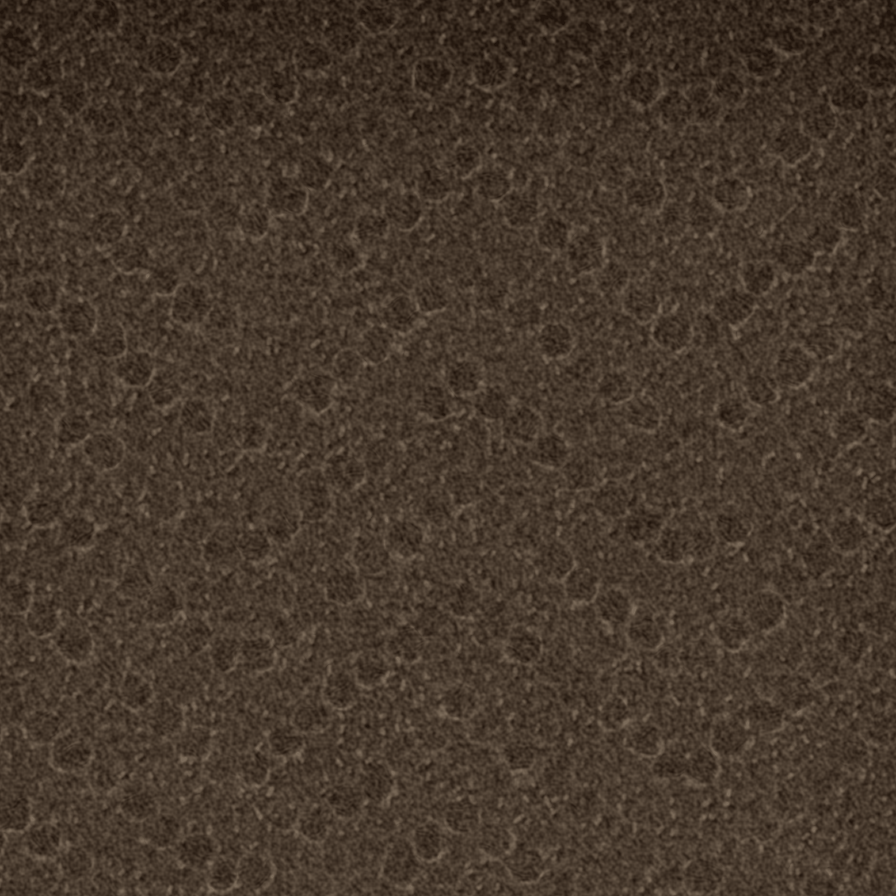
This texture is drawn by a WebGL 2 fragment shader. Its source:

```glsl
#version 300 es
precision highp float;
// Dark brown embossed fabric: zigzag chains of worn discs among pale flecks.

uniform vec2 u_resolution;
out vec4 fragColor;

vec2 hash2(vec2 p) {
    vec3 q = fract(p.xyx * vec3(0.1031, 0.1030, 0.0973));
    q += dot(q, q.yzx + 33.33);
    return fract((q.xx + q.yz) * q.zy);
}

vec2 direction(float angle) {
    return vec2(cos(angle), sin(angle));
}

float cornerSlope(vec2 corner, vec2 offset) {
    return dot(direction(6.2832 * hash2(corner + 200.0).x), offset);
}

float gradientNoise(vec2 p) {
    vec2 i = floor(p), f = p - i;
    vec2 w = f * f * f * (f * (f * 6.0 - 15.0) + 10.0);
    vec2 e = vec2(1.0, 0.0);
    float low = mix(cornerSlope(i, f), cornerSlope(i + e, f - e), w.x);
    float high = mix(cornerSlope(i + e.yx, f - e.yx), cornerSlope(i + 1.0, f - 1.0), w.x);
    return mix(low, high, w.y);
}

// Returns rim light, disc coverage and hatching of the zigzag chains.
vec3 discChains(vec2 p) {
    float columnStep = 0.5 / 15.0, rowStep = 0.122;
    float rim = 0.0, cover = 0.0, hatch = 0.0;
    float wear = smoothstep(-0.3, 0.3, gradientNoise(p * 60.0));
    vec2 wobble = 0.007 * vec2(gradientNoise(p * 58.0), gradientNoise(p * 58.0 + 70.0));
    for (int k = -1; k <= 1; k++) {
        float column = floor(p.x / columnStep) + float(k);
        float zigzag = 0.027 * abs(mod(column, 15.0) - 7.5) + 0.01;
        float row = floor((p.y - zigzag) / rowStep + 0.5);
        vec2 id = vec2(column, row) + 40.0;
        vec2 rnd = hash2(id), shape = hash2(id + 91.0);
        vec2 center = vec2((column + 0.5) * columnStep, zigzag + row * rowStep);
        vec2 d = p - center - (rnd - 0.5) * 0.008 + wobble;
        float radius = mix(0.0190, 0.0230, shape.x);
        float dist = length(d) - radius;
        float strength = mix(0.45, 1.0, smoothstep(0.05, 0.6, shape.y));
        float side = 0.65 + 0.35 * dot(normalize(d + 1e-5), direction(-2.0 + 1.6 * rnd.x));
        float ridge = exp(-pow(dist / 0.0031, 2.0));
        rim = max(rim, ridge * strength * side * (0.3 + 0.7 * wear));
        float inside = (1.0 - smoothstep(-0.005, 0.0, dist)) * strength;
        float lines = sin(950.0 * dot(d, direction(0.6 + 1.8 * rnd.y)) + 5.0 * gradientNoise(p * 80.0));
        hatch += inside * lines;
        cover = max(cover, inside);
    }
    return vec3(rim, cover, hatch);
}

// Short raised strokes, lit on one side and shaded on the other.
float flecks(vec2 p) {
    vec2 cell = floor(p * 62.0);
    float light = 0.0, shade = 0.0;
    for (int y = -1; y <= 1; y++) {
        for (int x = -1; x <= 1; x++) {
            vec2 id = cell + vec2(x, y);
            vec2 rnd = hash2(id + 310.0), look = hash2(id + 530.0);
            vec2 d = p - (id + 0.1 + 0.8 * rnd) / 62.0;
            vec2 along = direction(0.5 + 1.8 * look.x);
            float halfLength = mix(0.0006, 0.0048, rnd.x * look.y);
            float t = clamp(dot(d, along), -halfLength, halfLength);
            float strength = smoothstep(0.1, 0.9, look.y);
            float stroke = length(d - along * t);
            light = max(light, strength * (1.0 - smoothstep(0.0004, 0.0044, stroke)));
            float shadow = length(d - along * t + vec2(-0.0035, 0.0035));
            shade = max(shade, strength * (1.0 - smoothstep(0.0005, 0.005, shadow)));
        }
    }
    return light - 0.4 * shade * (1.0 - light);
}

void main() {
    vec2 p = gl_FragCoord.xy / min(u_resolution.x, u_resolution.y);
    vec2 screen = gl_FragCoord.xy / u_resolution;

    // Broad lighting: dim along the top edge, slightly brighter below.
    float tone = 0.47 - 0.11 * screen.y - 0.30 * smoothstep(0.72, 1.04, screen.y);
    tone -= 0.08 * smoothstep(0.38, 0.52, abs(screen.x - 0.5));
    tone += 0.09 * gradientNoise(p * 9.0);

    // Woven grain in three sizes.
    vec2 slant = mat2(0.8, -0.6, 0.6, 0.8) * p;
    tone += 0.34 * gradientNoise(p * 66.0);
    tone += 0.54 * gradientNoise(slant * vec2(190.0, 120.0));
    tone += 0.46 * gradientNoise(p * 235.0 + 17.0);

    // Relief.
    vec3 disc = discChains(p);
    tone += 0.68 * disc.x - 0.13 * disc.y + 0.08 * disc.z;
    tone += 0.58 * flecks(p) * (1.0 - 0.8 * disc.y) * (1.0 - 0.5 * disc.x);

    vec3 color = mix(vec3(0.19, 0.14, 0.10), vec3(0.40, 0.34, 0.28), clamp(tone, -0.3, 1.4));
    fragColor = vec4(color, 1.0);
}
```
